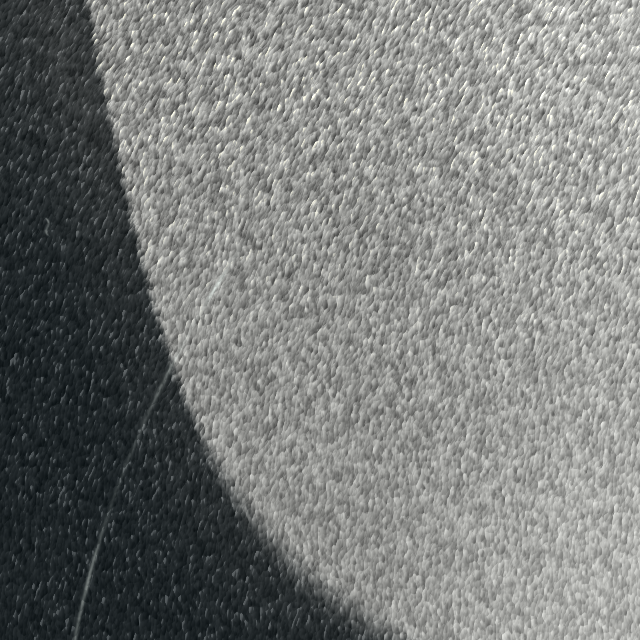
Write a three.js fragment shader that draws this texture.

```glsl
// Grained metallic sheet, lit grey on the right, with a curved shadow on the left.
// Smooth cellular noise, stretched and sheared, gives embossed grains;
// an exponential curve bounds the shadow and a parabola carries a fine scratch.

varying vec2 vUv;

const vec3 LIT_TINT = vec3(1.0, 1.005, 0.985);
const vec3 SHADE_LOW = vec3(0.116, 0.140, 0.150);
const vec3 SHADE_HIGH = vec3(0.212, 0.225, 0.227);
const vec3 GLINT_COLOR = vec3(0.18, 0.17, 0.11);
const vec3 SCRATCH_COLOR = vec3(0.70, 0.73, 0.71);
const vec2 GRAIN_FREQ = vec2(205.0, 100.0);
const vec2 RELIEF_DIR = vec2(-0.45, 0.28);
const float GRAIN_SHARPNESS = 8.0;
const float GRAIN_LIT = 0.30;
const float GRAIN_DARK = 0.125;
const float SCRATCH_WIDTH = 0.0029;

vec3 hash3(vec2 p) {
  vec3 q = fract(vec3(p.xyx) * vec3(0.1031, 0.1030, 0.0973));
  q += dot(q, q.yxz + 33.33);
  return fract((q.xxy + q.yzz) * q.zyx);
}

// Blended cells, each with its own tone and a bright-to-dark slope.
float cellGrain(vec2 p) {
  vec2 cell = floor(p);
  vec2 local = fract(p);
  float total = 0.0;
  float weights = 0.0;
  for (int j = -1; j <= 1; j++) {
    for (int i = -1; i <= 1; i++) {
      vec2 corner = vec2(float(i), float(j));
      vec3 rnd = hash3(cell + corner + 200.0);
      vec2 offset = local - corner - rnd.xy;
      float w = exp(-GRAIN_SHARPNESS * dot(offset, offset));
      total += w * (rnd.z - 0.5 + dot(offset, RELIEF_DIR));
      weights += w;
    }
  }
  return total / weights;
}

// Grains stand upright at the bottom and lean right towards the top.
vec2 leanGrain(vec2 p) {
  p.x -= 0.19 * p.y * p.y;
  p.x += 0.0012 * sin(31.0 * p.y + 17.0 * p.x) + 0.0008 * sin(83.0 * p.y - 41.0 * p.x);
  p.y += 0.002 * sin(47.0 * p.x + 9.0 * p.y);
  return p;
}

// Approximate signed distance to the shadow edge, positive on the lit side.
float edgeDistance(vec2 p) {
  float bend = 0.304 * exp(-5.2 * p.y);
  float slope = -0.18 - 5.2 * bend;
  return (p.x - 0.315 + 0.18 * p.y - bend) / sqrt(1.0 + slope * slope);
}

float band(float x, float lo, float hi, float soft) {
  return smoothstep(lo - soft, lo + soft, x) * (1.0 - smoothstep(hi - soft, hi + soft, x));
}

// Long bent scratch, strongest at its foot and in one short bright stroke.
float scratch(vec2 p) {
  float slope = 0.19 + 0.76 * p.y;
  float d = (p.x - 0.117 - 0.19 * p.y - 0.38 * p.y * p.y) / sqrt(1.0 + slope * slope);
  float strength = 0.50 * band(p.y, -0.1, 0.14, 0.06)
    + 0.18 * band(p.y, 0.08, 0.64, 0.04)
    + 0.30 * band(p.y, 0.38, 0.45, 0.04)
    + 0.75 * band(p.y, 0.533, 0.570, 0.012);
  return strength * exp(-d * d / (SCRATCH_WIDTH * SCRATCH_WIDTH));
}

// Small curled fibre lying in the shadow.
float fibre(vec2 p) {
  vec2 q = p - vec2(0.074, 0.645);
  float d = q.x + 0.28 * q.y - 0.004 * sin(q.y * 190.0);
  return 0.45 * exp(-d * d / 0.000004) * band(q.y, -0.013, 0.014, 0.003);
}

void main() {
  vec2 p = vUv;
  vec2 g = leanGrain(p) * GRAIN_FREQ;
  float coarse = cellGrain(g);
  float fine = cellGrain(g * vec2(1.15, 1.5) + 37.0);
  float grain = coarse + 0.55 * fine;

  // Lit sheet: brighter to the right, and in the upper and lower corners.
  float d = edgeDistance(p);
  float light = 0.558 + 0.09 * smoothstep(0.5, 1.05, p.x)
    + 0.05 * smoothstep(0.55, 1.0, p.y) * smoothstep(0.1, 0.8, p.x)
    + 0.04 * smoothstep(0.4, 0.0, p.y) * smoothstep(0.4, 0.9, p.x)
    + 0.012 * exp(-max(d, 0.0) * 35.0);
  float contrast = GRAIN_LIT * mix(0.75, 1.1, smoothstep(0.1, 0.95, p.y));
  vec3 lit = LIT_TINT * (light + contrast * grain);
  lit += GLINT_COLOR * smoothstep(0.40, 0.65, coarse) * smoothstep(0.3, 1.0, p.y);

  // Shadow: deepest low on the left, lifted at the top and along the edge.
  float lift = 0.7 * smoothstep(0.45, 1.0, p.y) + 0.5 * smoothstep(-0.16, 0.0, d);
  vec3 shade = mix(SHADE_LOW, SHADE_HIGH, clamp(lift, 0.0, 1.0));
  shade += GRAIN_DARK * grain * (0.65 + 0.35 * lift);
  shade += 0.14 * smoothstep(0.34, 0.6, coarse);

  // The edge softens as it sweeps to the bottom.
  float soft = mix(0.036, 0.009, smoothstep(0.0, 0.45, p.y));
  float mask = smoothstep(-soft, soft, d + 0.005 * grain);
  vec3 color = mix(max(shade, vec3(0.03)), lit, mask);

  float mark = (scratch(p) + fibre(p)) * (0.9 + 0.4 * fine);
  color = mix(color, SCRATCH_COLOR + 0.16 * mask, clamp(mark, 0.0, 1.0));
  gl_FragColor = vec4(clamp(color, 0.0, 1.0), 1.0);
}
```
